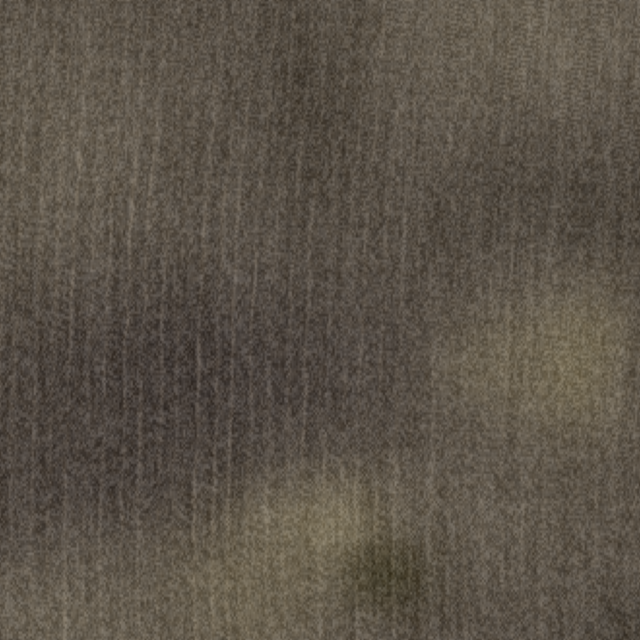
Write a WebGL 2 fragment shader that draws this texture.

```glsl
#version 300 es
precision highp float;

uniform vec2 u_resolution;
out vec4 fragColor;

float hash(vec2 p) {
  return fract(sin(dot(p, vec2(127.1, 311.7))) * 43758.5);
}

float valueNoise(vec2 p) {
  vec2 cell = floor(p);
  vec2 f = fract(p);
  f = f * f * (3.0 - 2.0 * f);
  float bottom = mix(hash(cell), hash(cell + vec2(1.0, 0.0)), f.x);
  float top = mix(hash(cell + vec2(0.0, 1.0)), hash(cell + vec2(1.0, 1.0)), f.x);
  return mix(bottom, top, f.y);
}

// Noise centred on zero
float signedNoise(vec2 p) {
  return valueNoise(p) - 0.5;
}

float fractalNoise(vec2 p) {
  float sum = 0.0;
  float weight = 0.5;
  for (int i = 0; i < 4; i++) {
    sum += weight * signedNoise(p);
    p = p * 2.03 + vec2(17.3, 9.1);
    weight *= 0.5;
  }
  return sum;
}

// Soft elliptical stain
float stainMask(vec2 p, vec2 center, vec2 radius) {
  vec2 d = (p - center) / radius;
  return exp(-dot(d, d));
}

// Thin vertical threads, one per column, fading in and out along their length
float threads(vec2 p, float count) {
  float x = p.x * count;
  float brightness = 0.0;
  for (int i = -1; i <= 1; i++) {
    float id = floor(x) + float(i);
    float center = id + 0.5 + 0.25 * (hash(vec2(id, 3.0)) - 0.5);
    center += 0.20 * signedNoise(vec2(id * 5.7, p.y * 30.0));
    float d = (x - center) / 0.11;
    float fade = mix(0.35, 1.0, valueNoise(vec2(id * 9.3, p.y * 16.0)));
    brightness += exp(-d * d) * fade * mix(0.55, 1.0, hash(vec2(id, 8.0)));
  }
  return brightness;
}

// Broad stains, warped so that their edges stay irregular
vec3 stainedGround(vec2 p) {
  vec2 q = p + 0.08 * vec2(fractalNoise(p * 6.0), fractalNoise(p * 6.0 + 31.0));
  vec3 umber = vec3(0.354, 0.322, 0.283);
  vec3 plum = vec3(0.268, 0.238, 0.220);
  vec3 shade = vec3(0.285, 0.258, 0.222);
  vec3 khaki = vec3(0.425, 0.392, 0.335);
  vec3 straw = vec3(0.475, 0.437, 0.345);
  vec3 moss = vec3(0.285, 0.260, 0.185);

  vec3 color = umber;
  color = mix(color, khaki, 0.60 * stainMask(q, vec2(0.06, 0.76), vec2(0.20, 0.26)));
  color = mix(color, khaki, 0.85 * stainMask(q, vec2(0.80, 0.96), vec2(0.26, 0.14)));
  color = mix(color, khaki, 0.45 * stainMask(q, vec2(0.80, 0.20), vec2(0.22, 0.12)));
  color = mix(color, shade, 0.40 * stainMask(q, vec2(0.46, 0.86), vec2(0.12, 0.20)));
  color = mix(color, shade, 0.70 * stainMask(q, vec2(0.88, 0.68), vec2(0.24, 0.12)));
  color = mix(color, plum, 0.92 * stainMask(q, vec2(0.30, 0.43), vec2(0.36, 0.15)));
  color = mix(color, plum, 0.60 * stainMask(q, vec2(0.14, 0.26), vec2(0.32, 0.12)));
  color = mix(color, straw, 0.90 * stainMask(q, vec2(0.90, 0.44), vec2(0.09, 0.11)));
  color = mix(color, straw, 0.50 * stainMask(q, vec2(0.77, 0.43), vec2(0.09, 0.09)));
  color = mix(color, straw, 0.90 * stainMask(q, vec2(0.51, 0.17), vec2(0.12, 0.09)));
  color = mix(color, straw, 0.65 * stainMask(q, vec2(0.37, 0.07), vec2(0.13, 0.10)));
  color = mix(color, khaki, 0.90 * stainMask(q, vec2(0.10, 0.03), vec2(0.18, 0.09)));
  color = mix(color, moss, 0.95 * stainMask(q, vec2(0.60, 0.09), vec2(0.08, 0.06)));
  color = mix(color, shade, 0.80 * stainMask(q, vec2(0.97, 0.02), vec2(0.08, 0.06)));
  return color + 0.05 * fractalNoise(p * vec2(9.0, 5.0) + 4.0);
}

void main() {
  vec2 p = gl_FragCoord.xy / u_resolution;
  vec3 color = stainedGround(p);

  // Slightly leaning weave: faint streaks under bright threads
  vec2 weave = p;
  weave.x -= 0.045 * p.y * p.y;
  weave.x += 0.006 * signedNoise(p * vec2(3.0, 6.0));
  float streaks = signedNoise(weave * vec2(120.0, 9.0));
  streaks += 0.5 * signedNoise(weave * vec2(55.0, 5.0) + 20.0);
  color += 0.045 * streaks;

  float threadZone = mix(0.35, 1.0, stainMask(p, vec2(0.28, 0.45), vec2(0.34, 0.50)));
  color += vec3(0.105, 0.098, 0.088) * threadZone * (threads(weave, 35.0) - 0.10);

  // Fine grain, a little taller than wide, with a faint warm and cool tint
  float grain = signedNoise(p * vec2(330.0, 260.0));
  grain += 0.55 * signedNoise(p * vec2(190.0, 125.0) + 50.0);
  color += 0.130 * grain;
  float tint = signedNoise(p * vec2(150.0, 110.0) + 80.0);
  color += tint * vec3(0.010, 0.001, -0.013);

  fragColor = vec4(clamp(color, 0.0, 1.0), 1.0);
}
```
